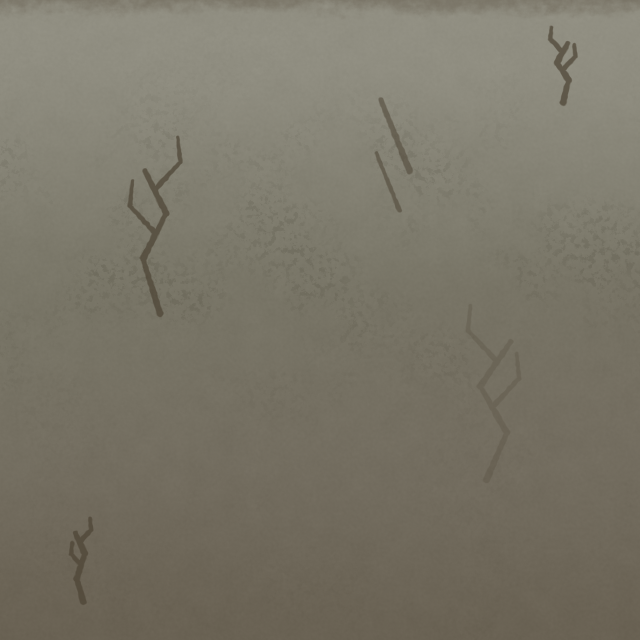
Reproduce this texture procedurally as a three.js fragment shader.

```glsl
// A weathered plaster wall: a pale haze near the top sinks into brown earth below.
// Layered gradient noise gives cloudy stains, clumped flecks and fine grain;
// tapered line segments, walked in a loop, form the branching cracks.

#define EARTH vec3(0.412, 0.382, 0.325)
#define CLAY vec3(0.452, 0.428, 0.375)
#define STONE vec3(0.474, 0.462, 0.405)
#define HAZE vec3(0.568, 0.560, 0.510)
#define CRACK_COLOR vec3(0.300, 0.265, 0.205)
#define CRACK_RADIUS 0.0052
#define FLECK_SCALE 88.0
#define FLECK_DEPTH 0.036
#define GRAIN_DEPTH 0.020

varying vec2 vUv;

vec2 hash2(vec2 p) {
  p = vec2(dot(p, vec2(127.1, 311.7)), dot(p, vec2(269.5, 183.3)));
  return fract(sin(p) * 43758.55);
}

float gradientNoise(vec2 p) {
  vec2 cell = floor(p);
  vec2 f = fract(p);
  vec2 u = f * f * f * (f * (f * 6.0 - 15.0) + 10.0);
  vec2 e = vec2(0.0, 1.0);
  float a = dot(hash2(cell) * 2.0 - 1.0, f);
  float b = dot(hash2(cell + e.yx) * 2.0 - 1.0, f - e.yx);
  float c = dot(hash2(cell + e.xy) * 2.0 - 1.0, f - e.xy);
  float d = dot(hash2(cell + e.yy) * 2.0 - 1.0, f - e.yy);
  return mix(mix(a, b, u.x), mix(c, d, u.x), u.y);
}

float fbm(vec2 p) {
  float sum = 0.0;
  float amplitude = 0.6;
  for (int i = 0; i < 4; i++) {
    sum += amplitude * gradientNoise(p);
    p = mat2(1.6, 1.2, -1.2, 1.6) * p + 17.3;
    amplitude *= 0.55;
  }
  return sum;
}

// Signed distance to a stroke that thins from a to b
float stroke(vec2 p, vec2 a, vec2 b, float radius) {
  vec2 ab = b - a;
  float t = clamp(dot(p - a, ab) / dot(ab, ab), 0.0, 1.0);
  return length(p - a - ab * t) - radius * mix(1.0, 0.75, t);
}

vec2 heading(float angle) {
  return vec2(sin(angle), cos(angle));
}

// Zigzag trunk climbing from its foot, with elbowed twigs on the upper parts
float crack(vec2 p, float size, float seed) {
  vec2 from = vec2(0.0, -0.5 * size);
  float side = mod(seed, 2.0) * 2.0 - 1.0;
  float d = 1.0;
  for (int j = 0; j < 3; j++) {
    vec2 r = hash2(vec2(seed + 3.0, float(j)));
    vec2 to = from + size * mix(0.27, 0.36, r.y) * heading(side * mix(0.2, 0.62, r.x));
    d = min(d, stroke(p, from, to, CRACK_RADIUS));
    if (j > 0) {
      vec2 fork = mix(from, to, 0.55);
      vec2 elbow = fork + size * mix(0.17, 0.26, r.x) * heading(-side * 0.75);
      vec2 tip = elbow + size * 0.15 * heading(side * 0.1);
      d = min(d, stroke(p, fork, elbow, CRACK_RADIUS * 0.85));
      d = min(d, stroke(p, elbow, tip, CRACK_RADIUS * 0.7));
    }
    from = to;
    side = -side;
  }
  return d;
}

float coverage(float d) {
  return 1.0 - smoothstep(-0.0014, 0.0014, d);
}

void main() {
  vec2 p = vUv;

  // Vertical wash with drifting, mostly level bands
  float clouds = fbm(p * vec2(2.2, 5.0) + 4.0);
  float h = p.y + 0.06 * clouds;
  vec3 color = mix(EARTH, CLAY, smoothstep(-0.05, 0.32, h));
  color = mix(color, STONE, smoothstep(0.2, 0.65, h - 0.12 * (p.x - 0.5)));
  color = mix(color, HAZE, smoothstep(0.5, 0.97, h));

  // Clumped flecks, strongest across the upper middle
  float band = smoothstep(0.3, 0.58, p.y) * (1.0 - smoothstep(0.72, 0.92, p.y));
  float patches = smoothstep(-0.15, 0.3, fbm(p * 6.0 + 9.0));
  float flecks = smoothstep(-0.02, 0.18, fbm(p * FLECK_SCALE));
  color -= FLECK_DEPTH * flecks * patches * mix(0.2, 1.0, band);
  color += 0.018 * fbm(p * 24.0 + 31.0) + GRAIN_DEPTH * fbm(p * 170.0);

  // Thin grimy top edge, broken into specks
  float grime = smoothstep(0.972, 1.012, p.y + 0.03 * fbm(p * vec2(9.0, 30.0)) + 0.02 * fbm(p * 70.0));
  color = mix(color, EARTH, 0.6 * grime);

  // Four branching cracks, the second one nearly healed
  vec2 rough = p + 0.0018 * vec2(gradientNoise(p * 130.0), gradientNoise(p * 130.0 + 50.0));
  float ink = 0.0;
  for (int i = 0; i < 4; i++) {
    float n = float(i);
    vec2 center = vec2(0.13 + 0.06 * n + 0.57 * mod(n, 2.0), 0.12 + 0.26 * n);
    float size = 0.12 + 0.07 * n * (3.0 - n);
    float strength = i == 1 ? 0.25 : 0.72;
    ink = max(ink, strength * coverage(crack(rough - center, size, n)));
  }

  // Two parallel slanting scratches
  for (int k = 0; k < 2; k++) {
    float n = float(k);
    vec2 foot = vec2(0.64 - 0.016 * n, 0.733 - 0.061 * n);
    vec2 top = foot + vec2(-0.045, 0.111) * (1.0 - 0.2 * n);
    ink = max(ink, 0.55 * coverage(stroke(rough, foot, top, CRACK_RADIUS * (1.0 - 0.3 * n))));
  }

  gl_FragColor = vec4(mix(color, CRACK_COLOR, ink), 1.0);
}
```
